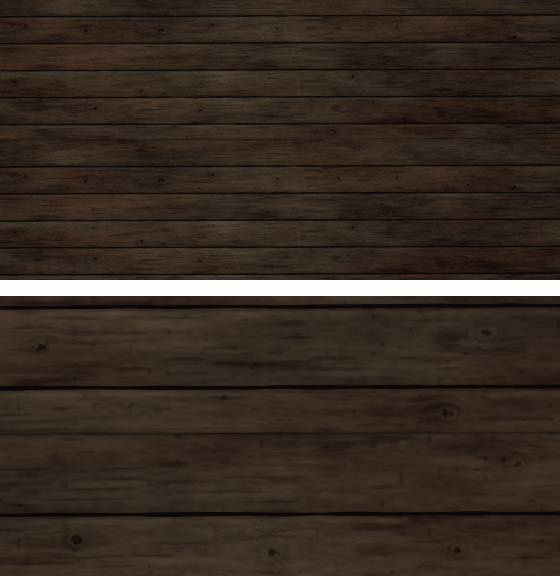
Top, the full canvas; bottom, a detail of the centre.
Reproduce this texture procedurally as a Shadertoy shader.

```glsl
// Dark weathered wooden planks: horizontal boards with grain, knots and black seams.

#define ROW 0.0964        // board height
#define TILE 0.5365       // height of one repeating group of boards
#define OFFSET 0.0365     // part of the group hidden above the top edge
#define TILT 0.0033       // slope of the boards
#define SEAM 0.0023       // half width of a seam
#define KNOT_CELL 0.222   // spacing of knots along a board
#define KNOTTY_ROW 1.0    // board with the most knots
#define SCRATCHED_ROW 3.0 // board with upright scratches
#define GRAIN 0.62        // strength of the fine fibres

const vec3 DARK_WOOD = vec3(0.100, 0.064, 0.048);
const vec3 PALE_WOOD = vec3(0.272, 0.221, 0.168);
const vec3 RED_TINT  = vec3(1.06, 0.93, 0.88);
const vec3 SEAM_COLOR = vec3(0.035, 0.027, 0.022);

float hash(vec2 p) {
    p = fract(p * vec2(0.1731, 0.2397) + 0.137);
    p += dot(p, p.yx + 31.32);
    return fract((p.x + p.y) * p.x * 7.13);
}

float noise(vec2 p) {
    vec2 i = floor(p), f = fract(p);
    f = f * f * (3.0 - 2.0 * f);
    return mix(mix(hash(i), hash(i + vec2(1, 0)), f.x),
               mix(hash(i + vec2(0, 1)), hash(i + vec2(1, 1)), f.x), f.y);
}

float fbm(vec2 p) {
    float sum = 0.0, amp = 0.5;
    for (int i = 0; i < 4; i++) {
        sum += amp * noise(p);
        p = p * 2.03 + vec2(17.3, 9.1);
        amp *= 0.5;
    }
    return sum / 0.9375;
}

// Thin broken lines along the middle level of a noise field.
float veins(vec2 p, float sharpness) {
    return max(0.0, 1.0 - sharpness * abs(noise(p) - 0.5));
}

// Knots of one board: x = fibre displacement, y = darkness.
vec2 knots(vec2 p, float row) {
    vec2 result = vec2(0.0);
    float cell = floor(p.x / KNOT_CELL);
    for (float k = -1.0; k <= 1.0; k++) {
        vec2 id = vec2(cell + k, row * 7.0 + 3.0);
        float knotty = row == KNOTTY_ROW ? 1.0 : step(0.8, hash(id + 41.0));
        float size = mix(0.006, 0.011, hash(id + 23.0));
        vec2 center = vec2((id.x + mix(0.2, 0.8, hash(id))) * KNOT_CELL,
                           ROW * mix(0.25, 0.85, hash(id + 11.0)));
        vec2 d = (p - center) / vec2(1.4, 1.0);
        float r = length(d) / size + 0.9 * (noise(p * 190.0) - 0.5);
        float halo = exp(-0.22 * r * r);
        float core = 1.0 - smoothstep(0.3, 0.7, r);
        float rings = 0.5 + 0.5 * sin(r * 5.5);
        result.x += knotty * d.y * halo * 0.75;
        result.y += knotty * (core * 0.7 + rings * halo * 0.32);
    }
    return result;
}

void mainImage(out vec4 fragColor, in vec2 fragCoord) {
    float px = 1.0 / iResolution.y;
    vec2 p = fragCoord * px;

    // Board layout, measured downward inside one group
    float y = mod(1.0 - p.y + TILT * p.x + OFFSET, TILE);
    float row = floor(y / ROW);
    vec2 local = vec2(p.x, y - row * ROW);
    float fromSeam = y - clamp(round(y / ROW), 1.0, 5.0) * ROW;
    float fromJoint = min(y, TILE - y);

    // Wood grain bent around the knots
    vec2 knot = knots(local, row);
    vec2 g = vec2(p.x, local.y - knot.x) + vec2(row * 3.7, row * 1.31);
    g.y += 0.010 * (noise(g * vec2(3.0, 9.0)) - 0.5);
    float fibre = 0.35 * noise(g * vec2(9.0, 120.0))
                + 0.35 * noise(g * vec2(34.0, 230.0))
                + 0.30 * noise(g * vec2(110.0, 290.0));
    float vein = veins(g * vec2(5.0, 62.0) + 13.0, 6.0)
               * smoothstep(0.35, 0.65, noise(g * vec2(9.0, 24.0) + 7.0));
    float crack = smoothstep(0.74, 0.84, noise(g * vec2(16.0, 170.0) + 50.0));
    float speck = smoothstep(0.84, 0.94, noise(g * vec2(90.0, 180.0) + 90.0));

    // Stains and broad lighting
    float stain = fbm(g * vec2(3.2, 16.0) + 80.0);
    float blotch = fbm(g * vec2(9.0, 26.0) + 30.0);
    float glow = exp(-pow((p.x - 0.9) / 0.75, 2.0));
    float tone = 0.55 + 0.85 * (stain - 0.5) + GRAIN * (fibre - 0.5)
               + 0.45 * (blotch - 0.5) + 0.24 * (glow - 0.4)
               + 0.14 * (hash(vec2(row, 5.0)) - 0.5);
    tone -= 0.20 * vein + 0.22 * crack + 0.2 * speck + 0.6 * knot.y;

    // Upright scratches and pale chips
    float scratch = smoothstep(0.75, 1.0, cos((p.x - 1.078) * 520.0))
                  * (1.0 - smoothstep(0.015, 0.03, abs(p.x - 1.078)))
                  * smoothstep(0.35, 0.65, noise(vec2(p.x * 60.0, y * 70.0)));
    tone += 0.2 * scratch * (row == SCRATCHED_ROW ? 1.0 : 0.0);
    float chip = smoothstep(0.82, 0.9, noise(vec2(p.x * 40.0, y * 130.0)));
    tone += 0.25 * chip * exp(-abs(fromSeam) * 110.0);

    vec3 color = mix(DARK_WOOD, PALE_WOOD, clamp(tone, -0.3, 1.15));
    float redness = smoothstep(0.4, 0.65, fbm(g * vec2(2.4, 11.0) + 140.0));
    color *= mix(vec3(1.0), RED_TINT, redness * (1.2 - 0.7 * glow));

    // Rounded board edges, a soft joint between groups, black seams
    color *= 1.0 - 0.32 * exp(-abs(fromSeam) / (fromSeam < 0.0 ? 0.008 : 0.004));
    color *= 1.0 + 0.14 * exp(-pow((fromSeam - 0.008) / 0.003, 2.0));
    float jointWear = 0.2 + 0.4 * noise(vec2(p.x * 14.0, 4.0));
    color *= 1.0 - jointWear * exp(-fromJoint / 0.0025);
    float halfWidth = SEAM * mix(0.6, 1.3, noise(vec2(p.x * 22.0, row + 60.0)));
    float seam = 1.0 - smoothstep(halfWidth - 0.5 * px, halfWidth + 0.5 * px, abs(fromSeam));
    color = mix(color, SEAM_COLOR, seam * 0.95);

    fragColor = vec4(max(color, 0.0), 1.0);
}
```
